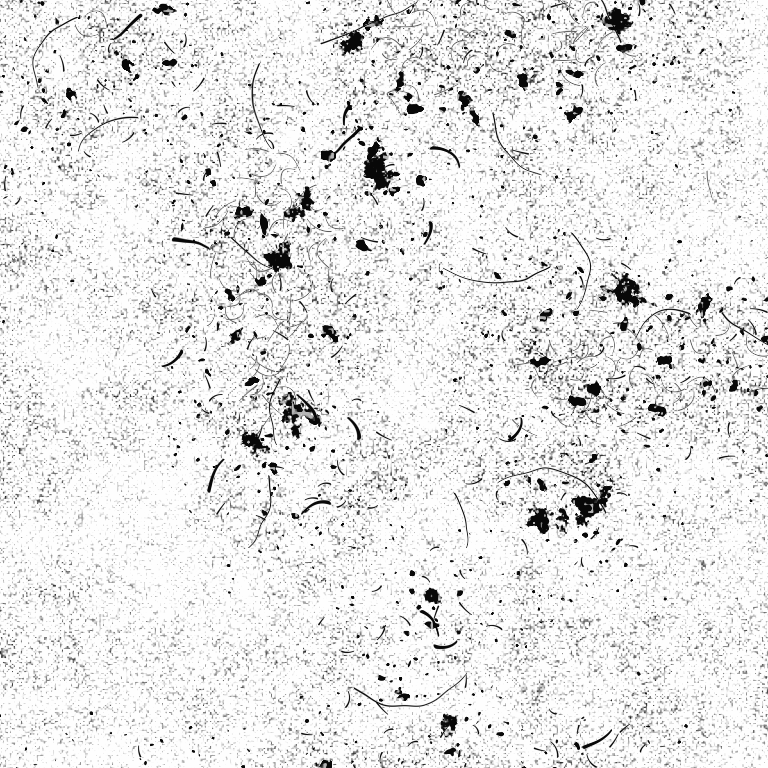
This texture is drawn by a three.js fragment shader. Its source:

```glsl
// Black plant litter, twigs, hairs and fine grey dust scattered on white paper.
varying vec2 vUv;

const float EDGE = 0.0009;
const vec3 PAPER = vec3(0.995);
const vec3 INK = vec3(0.03);

// One kind of scattered piece; sizes are in canvas units.
struct Scatter {
  float cells;
  float amount;
  float halfLength;
  float halfWidth;
  float focus;
  float seed;
};

vec2 hash22(vec2 p) {
  vec3 q = fract(p.xyx * vec3(0.1031, 0.1030, 0.0973));
  q += dot(q, q.yzx + 33.33);
  return fract((q.xx + q.yz) * q.zy);
}

float noise(vec2 p) {
  vec2 i = floor(p);
  vec2 f = fract(p);
  f = f * f * (3.0 - 2.0 * f);
  float low = mix(hash22(i).x, hash22(i + vec2(1.0, 0.0)).x, f.x);
  float high = mix(hash22(i + vec2(0.0, 1.0)).x, hash22(i + 1.0).x, f.x);
  return mix(low, high, f.y);
}

float fbm(vec2 p) {
  return 0.5 * noise(p) + 0.3 * noise(p * 2.3 + 17.0) + 0.2 * noise(p * 5.1 + 41.0);
}

vec2 rotate(vec2 p, float angle) {
  float c = cos(angle);
  float s = sin(angle);
  return vec2(c * p.x + s * p.y, c * p.y - s * p.x);
}

float cover(float d) {
  return 1.0 - smoothstep(-EDGE, EDGE, d);
}

// Litter gathers in drifts; a higher focus keeps only their cores.
float drift(vec2 p, float focus) {
  return smoothstep(focus, focus + 0.3, noise(p * 5.0 + 7.3));
}

// Finds the piece of a cell: local position in xy, size factor in z, presence in w.
vec4 place(vec2 p, vec2 cell, Scatter kind) {
  vec2 spot = hash22(cell + kind.seed);
  vec2 pick = hash22(cell + kind.seed + 71.0);
  vec2 center = (cell + spot) / kind.cells;
  float present = step(pick.x, kind.amount * drift(center, kind.focus));
  return vec4(rotate(p - center, 6.2832 * pick.y), mix(0.45, 1.0, fract(spot.x * 13.0)), present);
}

// Bent strands, from stout twigs to thin hairs.
float strands(vec2 p, Scatter kind, float bend, float wobble) {
  float ink = 0.0;
  for (int j = -1; j <= 1; j++) {
    for (int i = -1; i <= 1; i++) {
      vec2 cell = floor(p * kind.cells) + vec2(float(i), float(j));
      vec4 piece = place(p, cell, kind);
      if (piece.w < 0.5) continue;
      float reach = kind.halfLength * piece.z;
      float curl = bend * (2.0 * hash22(cell + kind.seed + 29.0).x - 1.0);
      float x = piece.x / reach;
      float y = piece.y - curl * reach * (x * x - 0.3) + wobble;
      y /= sqrt(1.0 + 4.0 * curl * curl * min(x * x, 1.0));
      float width = kind.halfWidth * (0.85 - 0.3 * clamp(x, -1.0, 1.0));
      ink = max(ink, cover(length(vec2(max(abs(piece.x) - reach, 0.0), y)) - width));
    }
  }
  return ink;
}

// Ragged flakes, from pointed leaves to blunt chips.
float flakes(vec2 p, Scatter kind, float rough) {
  float ink = 0.0;
  for (int j = -1; j <= 1; j++) {
    for (int i = -1; i <= 1; i++) {
      vec2 cell = floor(p * kind.cells) + vec2(float(i), float(j));
      vec4 piece = place(p, cell, kind);
      if (piece.w < 0.5) continue;
      vec2 shape = hash22(cell + kind.seed + 53.0);
      float reach = kind.halfLength * piece.z;
      float width = kind.halfWidth * mix(0.5, 1.1, shape.x);
      float along = abs(piece.x) / reach;
      float side = abs(piece.y) - width * (1.0 - pow(along, mix(1.5, 6.0, shape.y)));
      ink = max(ink, cover(max(side, abs(piece.x) - reach) + rough * width));
    }
  }
  return ink;
}

// Broken, matted heaps that fray towards their rims.
float clumps(vec2 p, Scatter kind, float grain) {
  float ink = 0.0;
  for (int j = -1; j <= 1; j++) {
    for (int i = -1; i <= 1; i++) {
      vec4 piece = place(p, floor(p * kind.cells) + vec2(float(i), float(j)), kind);
      float rim = length(piece.xy / vec2(kind.halfLength, kind.halfWidth)) / piece.z;
      ink = max(ink, piece.w * smoothstep(0.0, 0.12, grain - 0.28 - 0.4 * rim));
    }
  }
  return ink;
}

// Fine stipple, denser in soft patches.
float dust(vec2 p, float extra) {
  float patches = 0.55 * fbm(p * 13.0 + 5.0) + 0.45 * fbm(p * 48.0 + 90.0);
  float level = 0.53 + 0.65 * (0.5 - patches) - extra;
  float grain = max(noise(p * 430.0 + 11.0) - level, 0.0);
  return min(2.7 * grain * grain, 0.9);
}

void main() {
  vec2 p = vUv;
  float rough = 1.8 * (noise(p * 190.0) - 0.5);
  float wobble = 0.007 * (noise(p * 38.0 + 3.0) - 0.5);

  float litter = flakes(p, Scatter(15.0, 0.55, 0.015, 0.0062, 0.4, 10.0), rough);
  litter = max(litter, flakes(p, Scatter(36.0, 0.38, 0.0062, 0.0028, 0.35, 120.0), rough));
  litter = max(litter, flakes(p, Scatter(75.0, 0.22, 0.003, 0.0016, 0.1, 230.0), rough));
  litter = max(litter, clumps(p, Scatter(7.0, 0.75, 0.044, 0.028, 0.4, 340.0), fbm(p * 75.0)));
  litter *= 1.0 - 0.7 * smoothstep(0.72, 0.9, noise(p * 210.0 + 60.0));

  float twigs = strands(p, Scatter(11.0, 0.35, 0.027, 0.0021, 0.3, 450.0), 0.4, wobble);
  twigs = max(twigs, strands(p, Scatter(32.0, 0.22, 0.011, 0.0009, 0.2, 560.0), 0.3, 0.0));
  twigs = max(twigs, strands(p, Scatter(7.0, 0.7, 0.075, 0.0008, 0.3, 670.0), 0.5, wobble));
  float tangle = strands(p, Scatter(42.0, 0.9, 0.019, 0.0005, 0.66, 780.0), 0.7, wobble);

  float ink = max(max(litter, twigs), 0.75 * tangle);
  float stipple = dust(p, 0.07 * drift(p, 0.6));
  gl_FragColor = vec4(mix(PAPER, INK, max(ink, stipple)), 1.0);
}
```
